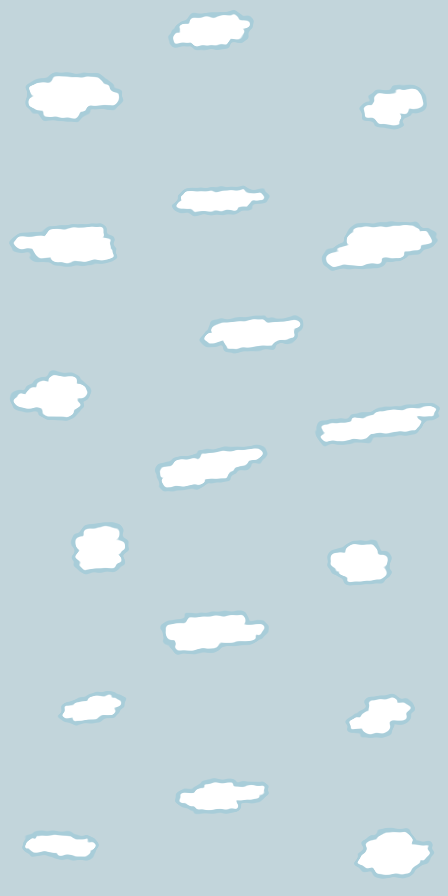
Reproduce this pattern procedurally as a WebGL 2 fragment shader.

```glsl
#version 300 es
precision highp float;
// Small flat white clouds with a thin blue rim, scattered over a pale sky.
// Each cloud is a soft union of stacked horizontal capsules of random length;
// clouds sit on a staggered, jittered grid and gradient noise roughens the edges.

#define COLUMNS 3
#define ROWS 6
#define LOBES 5
#define CLOUD_SIZE vec2(0.090, 0.034)   // mean half width and half height
#define JITTER vec2(0.070, 0.045)       // scatter around the grid places
#define RIM_WIDTH 0.0090
#define LOBE_BLEND 0.005
#define EDGE_WARP 0.006
#define SKY_COLOR vec3(0.760, 0.837, 0.860)
#define RIM_COLOR vec3(0.660, 0.803, 0.850)
#define CLOUD_COLOR vec3(1.0)

uniform vec2 u_resolution;
out vec4 fragColor;

vec2 hash2(vec2 p) {
    vec3 q = fract(p.xyx * vec3(0.1031, 0.1030, 0.0973));
    q += dot(q, q.yzx + 33.33);
    return fract((q.xx + q.yz) * q.zy);
}

float cornerSlope(vec2 cell, vec2 corner, vec2 f) {
    return dot(hash2(cell + corner + 71.0) * 2.0 - 1.0, f - corner);
}

float gradientNoise(vec2 p) {
    vec2 cell = floor(p), f = fract(p);
    vec2 u = f * f * f * (f * (f * 6.0 - 15.0) + 10.0);
    float low = mix(cornerSlope(cell, vec2(0, 0), f), cornerSlope(cell, vec2(1, 0), f), u.x);
    float high = mix(cornerSlope(cell, vec2(0, 1), f), cornerSlope(cell, vec2(1, 1), f), u.x);
    return mix(low, high, u.y);
}

float smoothMin(float a, float b, float k) {
    float h = max(k - abs(a - b), 0.0) / k;
    return min(a, b) - 0.25 * h * h * k;
}

float capsuleDistance(vec2 p, float halfLength, float radius) {
    return length(vec2(max(abs(p.x) - halfLength, 0.0), p.y)) - radius;
}

// Distance to one cloud centred on the origin
float cloudDistance(vec2 p, vec2 size, vec2 seed) {
    vec2 lean = hash2(seed + 5.3);
    float shear = mix(-0.15, 0.40, lean.x);
    p.y -= p.x * mix(-0.06, 0.12, lean.y);
    float radius = 0.36 * size.y;
    float d = 1.0;
    for (int k = 0; k < LOBES; k++) {
        float level = 2.0 * float(k) / float(LOBES - 1) - 1.0;
        vec2 h = hash2(seed + 13.7 * float(k + 1));
        float reach = size.x * sqrt(1.0 - 0.6 * level * level) * mix(0.6, 1.05, h.x);
        vec2 offset = vec2(size.x * (0.5 * (h.y - 0.5) + shear * level),
                           level * (size.y - radius));
        float lobe = capsuleDistance(p - offset, max(reach - radius, 0.0), radius);
        d = smoothMin(d, lobe, LOBE_BLEND);
    }
    return d;
}

// Distance to the nearest cloud on the staggered grid
float skyDistance(vec2 p, float height) {
    float d = 1.0;
    for (int column = 0; column < COLUMNS; column++) {
        float stagger = mod(float(column), 2.0) * 0.5 - 0.25;
        for (int row = 0; row < ROWS; row++) {
            vec2 seed = vec2(column, row) * 17.0 + 3.0;
            vec2 spread = hash2(seed + 41.0);
            vec2 size = CLOUD_SIZE * mix(vec2(0.70, 0.62), vec2(1.30, 1.38), spread);
            vec2 place = vec2(float(column) + 0.5, float(row) + 0.5 + stagger);
            vec2 center = place / vec2(COLUMNS, ROWS) * vec2(1.0, height);
            center += JITTER * (hash2(seed) * 2.0 - 1.0);
            vec2 margin = size * vec2(1.25, 1.0) + 0.02;
            center = clamp(center, margin, vec2(1.0, height) - margin);
            if (abs(p.y - center.y) > 0.1) continue;
            d = min(d, cloudDistance(p - center, size, seed));
        }
    }
    return d;
}

void main() {
    float pixel = 1.0 / u_resolution.x;
    vec2 p = gl_FragCoord.xy * pixel;

    // Ragged hand-cut edges
    vec2 warp = vec2(gradientNoise(p * vec2(35.0, 60.0)),
                     gradientNoise(p * vec2(45.0, 50.0) + 19.0));
    float d = skyDistance(p + EDGE_WARP * vec2(2.0, 1.0) * warp, u_resolution.y * pixel);

    // Sky, rim, then white inside
    float rim = 1.0 - smoothstep(-0.7 * pixel, 0.7 * pixel, d - RIM_WIDTH);
    float inside = 1.0 - smoothstep(-0.7 * pixel, 0.7 * pixel, d);
    vec3 color = mix(SKY_COLOR, RIM_COLOR, rim);
    color = mix(color, CLOUD_COLOR, inside);
    fragColor = vec4(color, 1.0);
}
```
